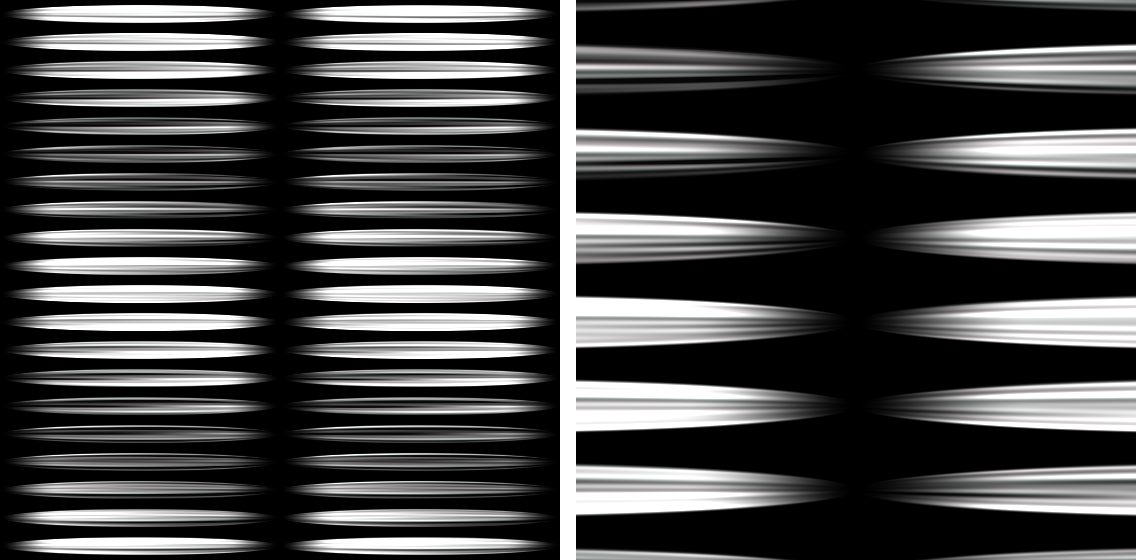
Left: the whole. Right: its middle third, enlarged.
Write a WebGL 2 fragment shader that draws this pattern.

```glsl
#version 300 es
precision highp float;

uniform vec2 u_resolution;
out vec4 fragColor;

const float TAU = 6.2831853;
const vec2 REPEATS = vec2(2.0, 20.0);

// Layered sines across the lens, bending slowly along it.
// Layers finer than the pixel footprint fade out.
vec3 streaks(float across, float along, vec2 id, float footprint) {
    vec3 sum = vec3(0.0);
    for (int i = 0; i < 4; i++) {
        float layer = float(i);
        float frequency = 4.2 + 4.7 * layer;
        float bend = (mod(layer, 2.0) * 2.0 - 1.0) * (0.8 + 0.3 * layer);
        float rowPhase = TAU * id.y * (2.0 + layer) / REPEATS.y;
        float phase = frequency * across + bend * along + rowPhase
                    + 0.45 * id.x + 1.9 * layer;
        phase += 0.5 * sin(2.3 * along + rowPhase + layer);
        float detail = exp(-0.12 * pow(frequency * footprint, 2.0));
        vec3 tint = vec3(0.0, 0.06, 0.03);
        sum += sin(phase + tint) * detail * (0.5 - 0.06 * layer);
    }
    return sum;
}

void main() {
    vec2 grid = gl_FragCoord.xy / u_resolution * REPEATS;
    vec2 id = mod(floor(grid), REPEATS);
    vec2 p = fract(grid) * 2.0 - 1.0;

    // Lens outline: position across it runs from -1 to 1
    float halfHeight = 0.65 * sqrt(max(1.0 - p.x * p.x, 0.015));
    float across = p.y / halfHeight;
    float footprint = 2.0 * REPEATS.y / u_resolution.y / halfHeight;
    float soft = max(0.12, footprint);
    float body = 1.0 - smoothstep(1.0 - soft, 1.0 + 0.5 * soft, abs(across));

    // Broad light that drifts along the lenses every ten rows
    float row = REPEATS.y - 1.0 - id.y;
    float drift = cos(TAU * (row - 0.3) / 10.0 - 0.9 * p.x + 0.75 * across);
    vec3 light = 0.63 + 0.4 * drift + 0.42 * streaks(across, p.x, id, footprint);

    // Thin bright rims, stronger on the upper side
    light = max(light, vec3(0.03));
    light += 0.3 * exp(-pow((across - 0.88) / 0.09, 2.0));
    light += 0.12 * exp(-pow((across + 0.86) / 0.1, 2.0));

    // Tips dissolve into black
    float tips = smoothstep(0.0, 0.42, 1.0 - abs(p.x));
    fragColor = vec4(clamp(light * tips * body, 0.0, 1.0), 1.0);
}
```
